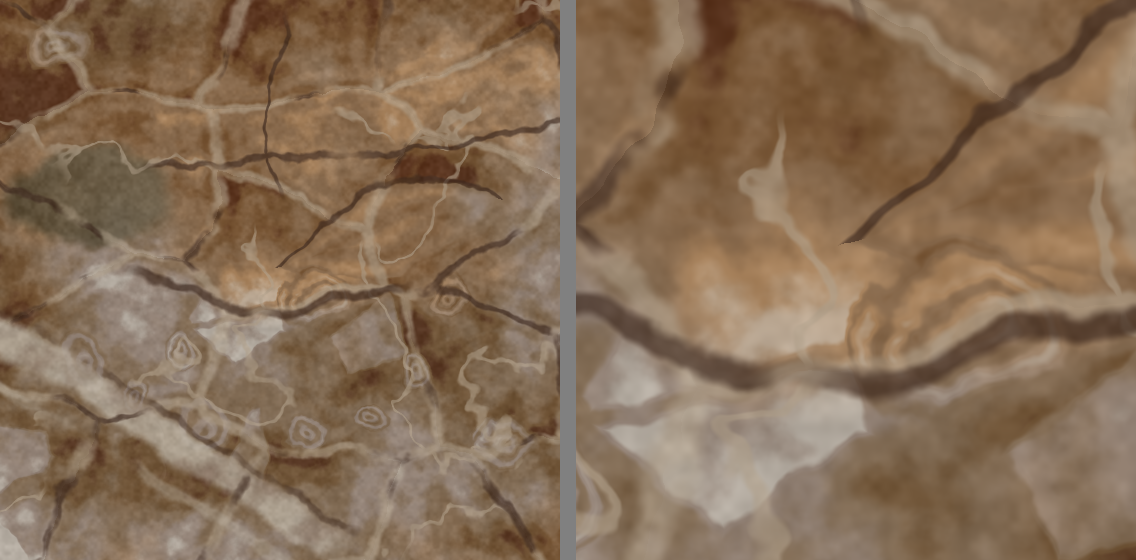
Left: the whole. Right: its middle third, enlarged.
Give the GLSL for this texture, as a WebGL 1 fragment shader.

```glsl
precision highp float;
// Polished brown brecciated stone: rusty fragments, pale veins, cracks and ringed nodules.
uniform vec2 u_resolution;

#define DARK vec3(0.34, 0.21, 0.13)
#define UMBER vec3(0.44, 0.33, 0.21)
#define TAN vec3(0.51, 0.42, 0.32)
#define GOLD vec3(0.63, 0.52, 0.39)
#define GREY vec3(0.58, 0.51, 0.45)
#define PALE vec3(0.71, 0.67, 0.61)
#define OLIVE vec3(0.36, 0.32, 0.24)
#define CRACK vec3(0.24, 0.16, 0.12)
#define CELL_SCALE vec2(3.2, 4.6)
#define WARP 0.09
#define GRAIN 0.10
#define NODULES 13

float hash(vec2 p) {
  vec3 q = fract(vec3(p.xyx) * 0.1031);
  q += dot(q, q.yzx + 33.33);
  return fract((q.x + q.y) * q.z);
}

vec2 hash2(vec2 p) { return vec2(hash(p + 7.3), hash(p + 41.7)); }

float noise(vec2 p) {
  vec2 i = floor(p), f = fract(p);
  f = f * f * (3.0 - 2.0 * f);
  return mix(mix(hash(i), hash(i + vec2(1.0, 0.0)), f.x),
             mix(hash(i + vec2(0.0, 1.0)), hash(i + 1.0), f.x), f.y);
}

float fbm(vec2 p) {
  float sum = 0.0, amp = 0.52;
  for (int i = 0; i < 5; i++) {
    sum += amp * noise(p);
    p = mat2(1.6, 1.2, -1.2, 1.6) * p + 5.7;
    amp *= 0.5;
  }
  return sum;
}

// Voronoi fragments: x = distance to border, y = random id
vec2 fragments(vec2 p) {
  vec2 base = floor(p), f = fract(p), nearest = vec2(0.0), cell = vec2(0.0);
  float best = 9.0, border = 9.0;
  for (int j = -1; j <= 1; j++) for (int i = -1; i <= 1; i++) {
    vec2 g = vec2(float(i), float(j));
    vec2 r = g + hash2(base + g) - f;
    if (dot(r, r) < best) { best = dot(r, r); nearest = r; cell = g; }
  }
  for (int j = -2; j <= 2; j++) for (int i = -2; i <= 2; i++) {
    vec2 g = cell + vec2(float(i), float(j));
    vec2 r = g + hash2(base + g) - f, d = r - nearest;
    if (dot(d, d) > 0.0001) border = min(border, dot(0.5 * (nearest + r), normalize(d)));
  }
  return vec2(border, hash(base + cell + 19.1));
}

float line(float d, float width) { return 1.0 - smoothstep(width * 0.3, width, abs(d)); }

float span(float x, float a, float b) {
  return smoothstep(a - 0.03, a + 0.03, x) * (1.0 - smoothstep(b - 0.03, b + 0.03, x));
}

vec3 ramp(float t, float grey) {
  vec3 c = mix(DARK, UMBER, smoothstep(0.05, 0.25, t));
  c = mix(c, TAN, smoothstep(0.25, 0.47, t));
  c = mix(c, mix(GOLD, GREY, grey), smoothstep(0.47, 0.74, t));
  return mix(c, PALE, smoothstep(0.74, 0.98, t));
}

void main() {
  vec2 uv = gl_FragCoord.xy / u_resolution;
  vec2 drift = vec2(fbm(uv * 5.0), fbm(uv * 5.0 + 31.0)) - 0.5;
  vec2 fine = vec2(fbm(uv * 17.0 + 3.0), fbm(uv * 17.0 + 57.0)) - 0.5;
  vec2 p = uv + WARP * drift + 0.025 * fine;
  float low = 1.0 - smoothstep(0.38, 0.56, p.y);
  float patchy = fbm(uv * 9.0 + 80.0);

  // Fragment bodies with mottling and faint growth bands
  vec2 big = fragments(p * CELL_SCALE + 4.0);
  float tone = 0.46 + 1.4 * (fbm(p * vec2(4.0, 6.0) + 12.0) - 0.5) + 0.36 * (big.y - 0.5);
  tone += 0.55 * (fbm(uv * 24.0) - 0.5) + 0.07 * low;
  tone += 0.07 * sin(big.x * 34.0 + 5.0 * patchy) * (1.0 - smoothstep(0.1, 0.4, big.x));
  float grey = smoothstep(0.38, 0.68, fbm(uv * 4.0 + 60.0) + 0.25 * low);

  // Small angular pale shards in the lower half
  vec2 small = fragments(p * vec2(8.0, 9.0) + 23.0);
  float shard = step(0.82, small.y) * smoothstep(0.02, 0.10, small.x) * low;
  tone += 0.36 * shard;

  // Banded lens
  vec2 q = mat2(0.97, -0.22, 0.22, 0.97) * (p - vec2(0.70, 0.59));
  float lens = abs(q.y) / 0.085 + q.x * q.x / 0.042;
  float inside = 1.0 - smoothstep(0.92, 1.02, lens);
  tone = mix(tone, 0.56 + 0.16 * cos(lens * 9.0) + 0.5 * (patchy - 0.5), 0.75 * inside);

  // Ringed nodules
  for (int i = 0; i < NODULES; i++) {
    vec2 seed = vec2(float(i) * 3.7 + 1.0, 9.2);
    vec2 h = hash2(seed);
    vec2 centre = i == 0 ? vec2(0.10, 0.92) : vec2(0.05 + 0.88 * h.x, 0.16 + 0.32 * h.y);
    float radius = 0.025 + 0.035 * hash(seed + 2.0);
    vec2 d = (uv - centre + 0.045 * fine + 0.02 * drift) * vec2(1.0, 0.8 + 0.5 * h.x);
    float r = length(d) / radius;
    float mask = 1.0 - smoothstep(0.95, 1.15, r);
    tone = mix(tone, 0.62 + 0.25 * cos(r * 13.0 - 10.0) + 0.5 * (patchy - 0.5), 0.7 * mask);
  }
  vec3 color = ramp(tone, grey);
  color *= mix(vec3(1.04, 0.98, 0.93), vec3(0.99, 1.0, 1.03), grey);

  // Olive wedge
  float wedge = length((p - vec2(0.16, 0.64)) / vec2(0.15, 0.09));
  color = mix(color, OLIVE + 0.25 * (patchy - 0.5), 0.8 * (1.0 - smoothstep(0.75, 1.05, wedge)));

  // Pale veins: fragment borders and wandering threads
  float fade = smoothstep(0.42, 0.60, patchy);
  float vein = line(big.x, 0.055) * fade;
  float thread = line(fbm(p * 3.5 + 17.0) - 0.5, 0.014) * smoothstep(0.42, 0.56, noise(uv * 6.0 + 5.0));
  color = mix(color, mix(GOLD, PALE, 0.65), 0.6 * max(vein, thread));

  // Broad diagonal vein with a dark upper edge
  vec2 along = normalize(vec2(0.60, -0.38));
  vec2 rel = uv - vec2(0.0, 0.41) + 0.03 * drift + 0.03 * fine;
  float side = dot(rel, vec2(-along.y, along.x));
  float reach = span(dot(rel, along), -0.1, 0.72);
  vec3 veinColor = mix(GREY, PALE, smoothstep(0.3, 0.65, fbm(uv * 14.0 + 9.0)));
  color = mix(color, veinColor, 0.85 * reach * (1.0 - smoothstep(0.018, 0.040, abs(side))));
  color = mix(color, PALE, 0.4 * reach * line(side + 0.075, 0.016) * fade);
  color = mix(color, CRACK, 0.45 * reach * line(side - 0.036, 0.009) * fade);

  // Dark cracks
  float upper = line(p.y - 0.69 - 0.085 * (p.x - 0.27), 0.007) * span(uv.x, 0.27, 1.1);
  float lower = line(p.y - 0.48 - 0.03 * sin(p.x * 9.0), 0.013) * span(uv.x, 0.24, 0.72);
  float upright = line(p.x - 0.49, 0.005) * span(uv.y, 0.66, 0.96);
  float arc = line(lens - 1.0, 0.09) * step(0.0, q.y);
  float seam = line(big.x, 0.035) * (1.0 - smoothstep(0.40, 0.52, patchy));
  float crack = max(max(upper, lower), max(max(upright, arc), seam));
  color = mix(color, CRACK, 0.65 * crack * smoothstep(0.25, 0.55, noise(uv * 13.0) + 0.2));

  // Fine grain
  float grain = 0.6 * noise(uv * 85.0) + 0.4 * noise(uv * 170.0 + 11.0) - 0.5;
  gl_FragColor = vec4(color + GRAIN * grain, 1.0);
}
```
